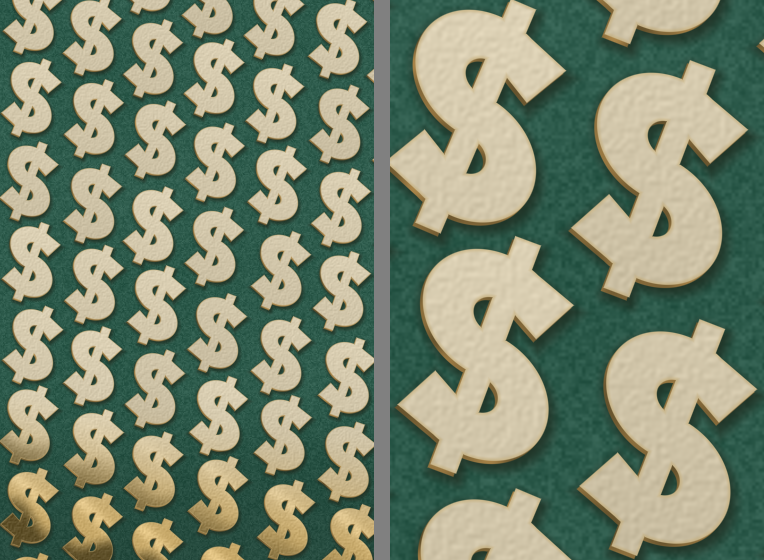
Left: the whole. Right: its middle third, enlarged.
Give the GLSL for this pattern, as a Shadertoy shader.

```glsl
const float GLYPH_SIZE = 0.1085;   // half height, in canvas widths
const float TILT = 0.37;

float hash(vec2 p) {
    vec3 q = fract(vec3(p.xyx) * 0.1031);
    q += dot(q, q.yzx + 33.33);
    return fract((q.x + q.y) * q.z);
}

float noise(vec2 p) {
    vec2 i = floor(p), f = fract(p);
    f = f * f * (3.0 - 2.0 * f);
    float low = mix(hash(i), hash(i + vec2(1, 0)), f.x);
    float high = mix(hash(i + vec2(0, 1)), hash(i + vec2(1, 1)), f.x);
    return mix(low, high, f.y);
}

// Upper half of the S: an arc running into a flared straight arm
float hookDistance(vec2 p, float radius, float halfWidth, float armLength) {
    vec2 q = p - vec2(0.0, radius);
    vec2 outward = vec2(0.5, 0.866), along = vec2(0.866, -0.5);
    float x = dot(q, along), y = dot(q, outward);
    if (q.x < 0.0 || x < 0.0) return abs(length(q) - radius) - halfWidth;
    return max(abs(y - radius) - halfWidth - 0.1 * x, x - armLength);
}

float boxDistance(vec2 p, vec2 halfSize) {
    vec2 d = abs(p) - halfSize;
    return length(max(d, 0.0)) + min(max(d.x, d.y), 0.0);
}

// Dollar sign: two mirrored hooks and a vertical bar
float dollarDistance(vec2 p) {
    vec2 s = vec2((p.x + 0.17 * p.y) / 1.2, p.y);
    float hooks = min(hookDistance(s, 0.324, 0.183, 0.31),
                      hookDistance(-s, 0.324, 0.183, 0.31));
    return min(hooks * 1.08, boxDistance(p, vec2(0.113, 1.0)));
}

// Slanted lattice that widens toward the lower right
vec2 signCenter(vec2 id) {
    float y = 0.039 + 0.0586 * id.x + (0.2197 + 0.001 * id.x) * id.y;
    float x = 0.082 + 0.163 * id.x + 0.0012 * id.x * id.x * y;
    vec2 jitter = vec2(hash(id + 11.3), hash(id + 47.9)) - 0.5;
    return vec2(x, y) + 0.014 * jitter;
}

vec2 toSign(vec2 p, vec2 id) {
    vec2 d = (p - signCenter(id)) * vec2(1, -1) / GLYPH_SIZE;
    float angle = TILT + 0.09 * (hash(id + 5.7) - 0.5);
    float c = cos(angle), s = sin(angle);
    return vec2(c * d.x - s * d.y, s * d.x + c * d.y);
}

// Distance to the closest sign; also gives its local position and cell
float signField(vec2 p, out vec2 local, out vec2 cell) {
    float column = round((p.x - 0.082) / 0.167);
    float best = 1e3;
    local = vec2(0.0);
    cell = vec2(0.0);
    for (int i = -1; i <= 1; i++) {
        float col = max(column + float(i), 0.0);
        float row = round((p.y - 0.039 - 0.0586 * col) / (0.2197 + 0.001 * col));
        for (int j = -1; j <= 1; j++) {
            vec2 id = vec2(col, row + float(j));
            vec2 q = toSign(p, id);
            float d = dollarDistance(q);
            if (d < best) { best = d; local = q; cell = id; }
        }
    }
    return best * GLYPH_SIZE;
}

vec3 feltColor(vec2 p) {
    float grain = noise(p * 330.0) + 0.6 * noise(p * 170.0) - 0.8;
    float cloud = noise(p * 4.0) - 0.5;
    vec3 felt = vec3(0.175, 0.355, 0.295) + 0.075 * grain + 0.03 * cloud;
    return felt * mix(1.0, 0.82, smoothstep(1.0, 1.5, p.y));
}

// Pale embossed foil turning to mirror gold near the lower left
vec3 foilColor(vec2 p, vec2 local, vec2 cell) {
    float emboss = noise(p * 210.0) - noise(p * 210.0 + vec2(0.5, 0.6));
    float tone = 0.05 * (hash(cell + 2.1) - 0.5) + 0.025 * local.y;
    vec3 color = vec3(0.825, 0.78, 0.67) + tone + 0.055 * emboss;
    float gold = smoothstep(1.13, 1.52, p.y + 0.12 * (1.0 - p.x));
    color = mix(color, vec3(0.78, 0.66, 0.41) + 0.07 * emboss, gold);
    float glint = exp(-30.0 * pow(local.y - 0.35 + 0.4 * local.x, 2.0));
    color += 0.12 * gold * glint;
    float corner = smoothstep(1.27, 1.5, p.y + 0.4 * (0.5 - p.x));
    float fold = local.y + 0.25 * sin(3.0 * local.x + 6.0 * hash(cell));
    float dark = corner * smoothstep(0.05, -0.5, fold);
    return mix(color, vec3(0.32, 0.27, 0.13) + 0.08 * emboss, 0.9 * dark);
}

void mainImage(out vec4 fragColor, in vec2 fragCoord) {
    vec2 p = vec2(fragCoord.x, iResolution.y - fragCoord.y) / iResolution.x;
    float aa = 0.8 / iResolution.x;
    vec2 local, cell, unusedLocal, unusedCell;

    float face = signField(p, local, cell);
    float side = signField(p + vec2(0.0025, -0.0028), unusedLocal, unusedCell);
    float shade = signField(p + vec2(-0.001, -0.006), unusedLocal, unusedCell);

    // Felt with soft contact shadow
    vec3 color = feltColor(p);
    float shadow = 1.0 - smoothstep(-0.004, 0.012, shade);
    color = mix(color, vec3(0.12, 0.18, 0.13), 0.8 * shadow);

    // Cut edge, then foil face with a thin gilded border
    vec3 edge = mix(vec3(0.34, 0.28, 0.15), vec3(0.68, 0.53, 0.29), noise(p * 45.0));
    color = mix(color, edge, 1.0 - smoothstep(-aa, aa, side));
    vec3 foil = foilColor(p, local, cell);
    foil = mix(foil, vec3(0.77, 0.67, 0.45), 0.55 * smoothstep(-0.004, 0.0, face));
    color = mix(color, foil, 1.0 - smoothstep(-aa, aa, face));

    fragColor = vec4(color, 1.0);
}
```
